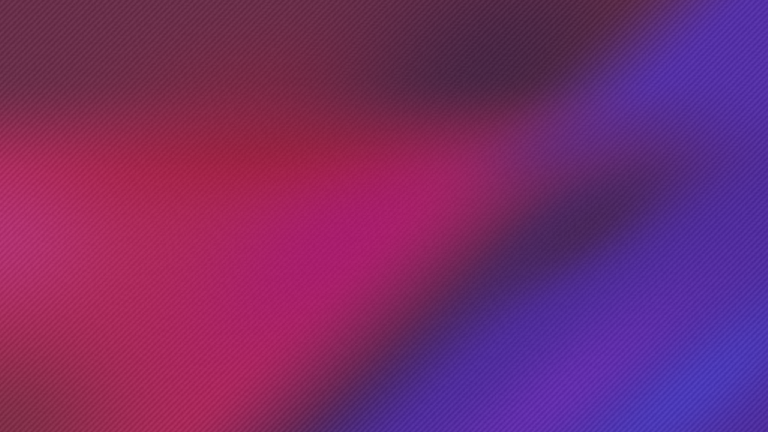
Reproduce this background procedurally as a WebGL 2 fragment shader.

```glsl
#version 300 es
precision highp float;
// Soft crimson, plum and indigo gradient with diagonal folds and fine hatching.

uniform vec2 u_resolution;
out vec4 outColor;

// Palette
const vec3 CRIMSON = vec3(0.68, 0.165, 0.345);
const vec3 MAGENTA = vec3(0.66, 0.11, 0.44);
const vec3 PINK    = vec3(0.70, 0.20, 0.46);
const vec3 EMBER   = vec3(0.62, 0.12, 0.23);
const vec3 MAROON  = vec3(0.44, 0.19, 0.26);
const vec3 PLUM    = vec3(0.41, 0.185, 0.29);
const vec3 DUSK    = vec3(0.28, 0.15, 0.27);
const vec3 SHADOW  = vec3(0.28, 0.15, 0.32);
const vec3 PURPLE  = vec3(0.40, 0.165, 0.45);
const vec3 VIOLET  = vec3(0.33, 0.19, 0.65);
const vec3 INDIGO  = vec3(0.305, 0.175, 0.61);
const vec3 ORCHID  = vec3(0.41, 0.18, 0.69);
const vec3 BLUE    = vec3(0.29, 0.24, 0.75);

// Layout, in canvas heights
const float DESIGN_ASPECT = 16.0 / 9.0;
const vec2  FOLD_ORIGIN   = vec2(0.72, 0.0);
const vec2  FOLD_NORMAL   = vec2(0.68, -0.73);
const float STREAK_TILT   = 0.64;
const float HATCH_COUNT   = 72.0;
const float HATCH_DEPTH   = 0.026;
const float GRAIN_DEPTH   = 0.016;
const float GRAIN_ROWS    = 288.0;

// Elliptical Gaussian falloff, turned by the given angle
float glow(vec2 p, vec2 centre, vec2 radii, float angle) {
    float c = cos(angle), s = sin(angle);
    vec2 q = p - centre;
    q = vec2(c * q.x + s * q.y, c * q.y - s * q.x) / radii;
    return exp(-dot(q, q));
}

float hash(vec2 cell) {
    return fract(sin(dot(cell, vec2(127.1, 311.7))) * 43758.5);
}

// Warm side: crimson field with magenta heart and dim corner
vec3 warmField(vec2 p) {
    vec3 color = CRIMSON;
    color = mix(color, MAGENTA, 0.9 * glow(p, vec2(0.80, 0.45), vec2(0.42, 0.21), 0.65));
    color = mix(color, PINK, 0.85 * glow(p, vec2(0.0, 0.45), vec2(0.22, 0.17), 0.0));
    return mix(color, MAROON, 0.75 * glow(p, vec2(0.0), vec2(0.27, 0.21), 0.0));
}

// Cool side: indigo with two lit streaks
vec3 coolField(vec2 p) {
    vec3 color = INDIGO;
    color = mix(color, ORCHID, 0.8 * glow(p, vec2(1.30, 0.08), vec2(0.42, 0.11), STREAK_TILT));
    return mix(color, BLUE, 0.8 * glow(p, vec2(1.60, 0.09), vec2(0.38, 0.10), STREAK_TILT));
}

vec3 background(vec2 p) {
    float fold = dot(p - FOLD_ORIGIN, FOLD_NORMAL);

    // Lower fold
    vec3 color = mix(warmField(p), SHADOW, smoothstep(-0.23, 0.09, fold));
    color = mix(color, coolField(p), smoothstep(-0.06, 0.16, fold));

    // Ember rim, purple tongue and the dark crease beneath it
    color = mix(color, EMBER, 0.8 * glow(p, vec2(0.64, 0.67), vec2(0.42, 0.12), 0.1));
    color = mix(color, PURPLE, 0.85 * glow(p, vec2(1.38, 0.65), vec2(0.27, 0.11), 0.1));
    color = mix(color, SHADOW, 0.8 * glow(p, vec2(1.36, 0.475), vec2(0.25, 0.085), 0.55));

    // Upper veil, reddened near its rim, and the violet fold beside it
    vec3 veil = mix(PLUM, EMBER, 0.4 * glow(p, vec2(0.66, 0.76), vec2(0.40, 0.16), 0.1));
    veil = mix(veil, DUSK, 0.95 * glow(p, vec2(1.15, 0.85), vec2(0.38, 0.24), 0.4));
    veil = mix(veil, VIOLET, smoothstep(-0.26, -0.03, fold));
    return mix(color, veil, smoothstep(0.58, 0.83, p.y));
}

void main() {
    vec2 uv = gl_FragCoord.xy / u_resolution;
    vec2 p = uv * vec2(DESIGN_ASPECT, 1.0);
    vec3 color = background(p);

    // Hatching, faint at the centre and faded where too fine to resolve
    float phase = (p.y - p.x) * HATCH_COUNT;
    float resolved = 1.0 - smoothstep(0.6, 0.95, fwidth(phase));
    float rim = smoothstep(0.1, 0.6, length(uv - 0.5));
    color += HATCH_DEPTH * resolved * mix(0.4, 1.0, rim) * sin(6.2832 * phase);

    // Fine grain
    color += GRAIN_DEPTH * (hash(floor(p * GRAIN_ROWS)) - 0.5);

    outColor = vec4(clamp(color, 0.0, 1.0), 1.0);
}
```
